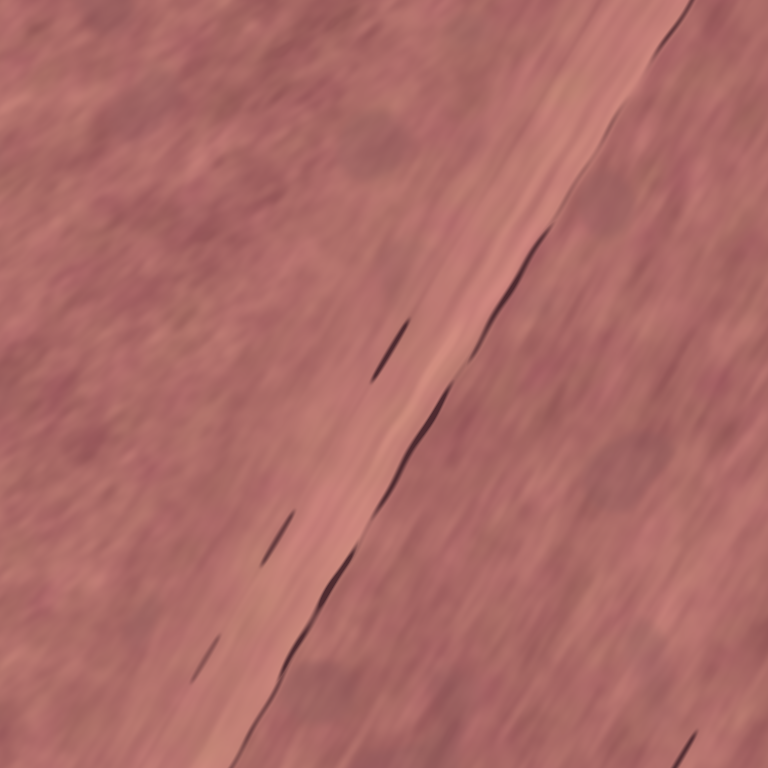
Give the GLSL for this texture, as a three.js fragment shader.

```glsl
varying vec2 vUv;

const vec3 SHADE = vec3(0.612, 0.363, 0.362);
const vec3 PALE = vec3(0.805, 0.535, 0.492);
const vec3 BRUISE = vec3(0.545, 0.345, 0.355);
const vec3 CRACK = vec3(0.285, 0.150, 0.175);
const vec2 RIDGE_DIR = vec2(0.5145, 0.8575);
const vec2 SLANT_DIR = vec2(0.755, 0.656);
const vec2 RIDGE_FOOT = vec2(0.30, 0.0);

vec3 hash3(vec2 cell) {
  vec3 q = fract(cell.xyx * vec3(0.1031, 0.1030, 0.0973));
  q += dot(q, q.yxz + 33.33);
  return fract((q.xxy + q.yzz) * q.zyx);
}

// Cellular noise: soft spots of random sign, one per cell
float cellNoise(vec2 p) {
  vec2 cell = floor(p);
  float sum = 0.0;
  for (int y = -1; y <= 1; y++) {
    for (int x = -1; x <= 1; x++) {
      vec2 neighbour = cell + vec2(float(x), float(y));
      vec3 h = hash3(neighbour + 57.0);
      vec2 d = neighbour + h.xy - p;
      float falloff = max(0.0, 1.0 - dot(d, d));
      sum += (2.0 * h.z - 1.0) * falloff * falloff;
    }
  }
  return sum;
}

// x runs along the direction, y across it to the right
vec2 alignTo(vec2 p, vec2 dir) {
  return vec2(dot(p, dir), dot(p, vec2(dir.y, -dir.x)));
}

// Streaks of three sizes lying along x
float fibres(vec2 q, float stretch) {
  float broad = cellNoise(q * vec2(10.0 / stretch, 25.0));
  float medium = cellNoise(q * vec2(20.0 / stretch, 55.0) + 11.3);
  float fine = cellNoise(q * vec2(40.0 / stretch, 105.0) + 27.7);
  return 0.12 * broad + 0.15 * medium + 0.14 * fine;
}

// Soft spindle-shaped gap, fading to both ends
float spindle(vec2 q, vec2 centre, float halfLength, float halfWidth) {
  vec2 d = q - centre;
  float s = d.x / halfLength;
  float taper = max(0.0, 1.0 - s * s);
  float edge = halfWidth * (0.45 + 0.55 * taper);
  float body = 1.0 - smoothstep(0.0, edge + 0.002, abs(d.y));
  return body * smoothstep(0.0, 0.6, taper);
}

float line(float distance, float halfWidth) {
  return 1.0 - smoothstep(0.0, halfWidth, abs(distance));
}

// Slight bow and waver of the main crack
float waver(float along) {
  return -0.010 * sin(2.7 * along) + 0.001 * sin(23.0 * along) + 0.0012 * sin(61.0 * along + 1.0);
}

// Row of long gaps, thin end creases and small side gaps
float cracks(vec2 q, vec2 bent) {
  float uneven = 0.95 + 0.4 * cellNoise(vec2(q.x * 30.0, 8.0));
  float dark = 0.0;
  for (int i = 0; i < 3; i++) {
    float k = float(i);
    float gap = spindle(bent, vec2(0.232 + 0.243 * k, 0.002 * k - 0.002), 0.118, 0.0052);
    dark = max(dark, uneven * gap);
    vec2 side = vec2(0.105 + 0.183 * k + 0.051 * k * (k - 1.0), -0.101);
    dark = max(dark, (0.4 + 0.32 * k) * spindle(q, side, 0.042 + 0.006 * k, 0.0044));
  }
  float ends = 1.0 - smoothstep(0.08, 0.2, q.x) + smoothstep(1.03, 1.12, q.x);
  float patchy = max(0.0, 0.16 + 0.25 * cellNoise(vec2(q.x * 22.0, 3.0)));
  dark = max(dark, (patchy + 0.45 * ends) * line(bent.y, 0.0055));
  return max(dark, 0.9 * spindle(q, vec2(0.305, 0.496), 0.055, 0.0045));
}

void main() {
  vec2 q = alignTo(vUv - RIDGE_FOOT, RIDGE_DIR);
  vec2 bent = vec2(q.x, q.y - waver(q.x));
  vec2 slanted = alignTo(vUv, SLANT_DIR);

  // Grain turns from slanted at the far left to parallel with the ridge
  float parallel = smoothstep(-0.36, -0.10, q.y);
  float grain = mix(fibres(slanted, 0.9), fibres(q, 1.8), parallel);
  float mottle = 0.13 * cellNoise(slanted * vec2(5.0, 9.0) + 4.0)
               + 0.10 * cellNoise(vUv * 24.0 + 9.0)
               + 0.06 * cellNoise(vUv * 60.0 + 31.0);

  // Pale ridge, sharp against the crack and fading out to the left
  float rightEdge = 1.0 - smoothstep(-0.006, 0.010, bent.y);
  float ridge = smoothstep(-0.19, -0.06, bent.y) * rightEdge;
  float crest = smoothstep(-0.06, -0.015, bent.y) * rightEdge;
  float strands = 0.13 * cellNoise(bent * vec2(3.0, 45.0))
                + 0.17 * cellNoise(bent * vec2(5.0, 95.0) + 5.0);
  float furrow = line(q.y + 0.101, 0.006) * (0.5 + cellNoise(vec2(q.x * 9.0, 6.0)));
  float fold = smoothstep(0.485, 0.51, q.y) * (1.0 - smoothstep(0.52, 0.57, q.y))
             * (1.0 - smoothstep(0.35, 0.6, q.x));

  float tone = 0.29 - 0.04 * smoothstep(-0.005, 0.02, bent.y);
  tone += mix(grain + mottle, 0.4 * (grain + mottle) + strands, ridge);
  tone += 0.37 * ridge + 0.19 * crest + 0.22 * fold - 0.14 * furrow;
  vec3 color = mix(SHADE, PALE, clamp(tone, -0.12, 1.08));

  // Brownish and pinkish drift, then dull spots
  color += vec3(-0.004, 0.009, -0.005) * cellNoise(slanted * vec2(22.0, 34.0) + 40.0);
  float bruise = smoothstep(0.5, 0.95, cellNoise(vUv * vec2(13.0, 11.0) + 61.0));
  color = mix(color, BRUISE, 0.35 * bruise * (1.0 - ridge));

  color = mix(color, CRACK, clamp(cracks(q, bent), 0.0, 0.95));
  gl_FragColor = vec4(color, 1.0);
}
```
